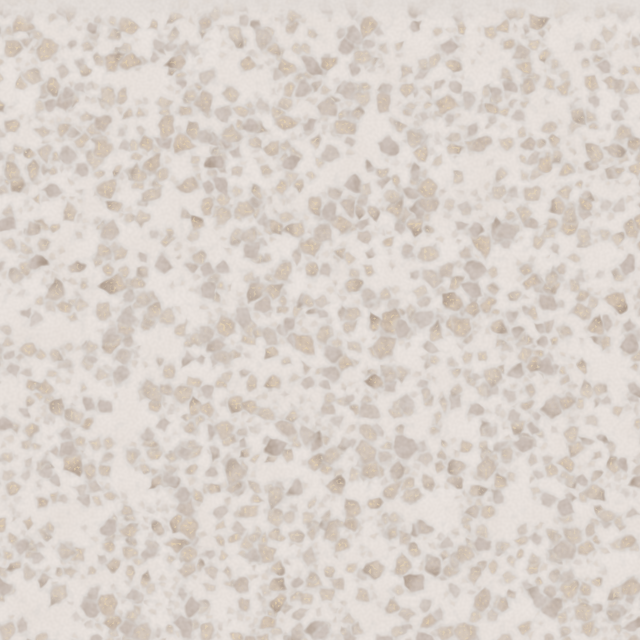
Reproduce this texture procedurally as a WebGL 1 fragment shader.

```glsl
precision highp float;
uniform vec2 u_resolution;

#define EDGE_SOFTNESS 0.0018
#define EDGE_WOBBLE 0.0032
#define CLUMP_SCALE 13.0
#define CLUMP_AMOUNT 0.95
#define FLECK_SCALE 210.0
#define FLECK_STRENGTH 0.65
#define HALO_STRENGTH 0.45
#define BAND_START 0.962
#define CORNER_SHARPNESS 24.0

const float TAU = 6.2831853;
const vec3 PLASTER = vec3(0.908, 0.880, 0.860);
const vec3 HALO = vec3(0.842, 0.828, 0.815);
const vec3 TAUPE = vec3(0.795, 0.748, 0.720);
const vec3 TAN = vec3(0.835, 0.772, 0.708);
const vec3 UMBER = vec3(0.670, 0.600, 0.545);
const vec3 GOLD = vec3(0.905, 0.825, 0.680);

vec2 hash2(vec2 p) {
  vec3 h = fract(p.xyx * vec3(0.1031, 0.1030, 0.0973));
  h += dot(h, h.yzx + 33.33);
  return fract((h.xx + h.yz) * h.zy);
}

float gradientDot(vec2 cell, vec2 offset) {
  float angle = TAU * hash2(cell + 71.0).x;
  return dot(vec2(cos(angle), sin(angle)), offset);
}

float gradientNoise(vec2 p) {
  vec2 i = floor(p), f = fract(p), e = vec2(1.0, 0.0);
  vec2 w = f * f * f * (f * (f * 6.0 - 15.0) + 10.0);
  float low = mix(gradientDot(i, f), gradientDot(i + e, f - e), w.x);
  float high = mix(gradientDot(i + e.yx, f - e.yx), gradientDot(i + 1.0, f - 1.0), w.x);
  return mix(low, high, w.y);
}

// Irregular polygon: smooth maximum of six jittered half planes
float chipDistance(vec2 q, float radius, vec2 id) {
  float sum = 0.0;
  for (int i = 0; i < 6; i++) {
    float side = float(i);
    vec2 h = hash2(id + side * 17.3);
    float angle = (side + 0.9 * h.x) * TAU / 6.0;
    float reach = radius * mix(0.68, 1.25, h.y);
    sum += exp(CORNER_SHARPNESS * (dot(q, vec2(cos(angle), sin(angle))) - reach));
  }
  return log(sum) / CORNER_SHARPNESS;
}

// One scattered layer of chips over the given colour
vec3 addChips(vec3 color, vec2 uv, float cells, float share, float opacity, vec2 texture) {
  vec2 p = uv * cells, home = floor(p);
  float soft = EDGE_SOFTNESS * cells;
  for (int y = -1; y <= 1; y++) {
    for (int x = -1; x <= 1; x++) {
      vec2 cell = home + vec2(float(x), float(y));
      vec2 id = cell + cells * 3.0;
      vec2 place = hash2(id), kind = hash2(id + 211.0), tone = hash2(id + 433.0);
      vec2 center = cell + 0.5 + 0.8 * (place - 0.5);
      float clump = CLUMP_AMOUNT * gradientNoise(center / cells * CLUMP_SCALE);
      if (kind.x > share + clump) continue;

      // Random turn and slight stretch
      float turn = TAU * tone.y;
      vec2 axis = vec2(cos(turn), sin(turn));
      vec2 q = p - center;
      q = vec2(dot(q, axis), dot(q, vec2(-axis.y, axis.x)));
      q *= vec2(0.92, 1.08);
      float radius = mix(0.30, 0.50, kind.y);
      float d = chipDistance(q, radius, id);

      // Grey rim, warm mottled core, one darker side, golden flecks
      float core = smoothstep(0.0, -0.55 * radius, d);
      float warmth = smoothstep(0.1, 0.65, tone.x);
      vec3 stone = mix(TAUPE, TAN, warmth * mix(0.35, 1.0, core));
      float shade = smoothstep(-0.3, 0.9, q.x / radius) * smoothstep(0.35, 1.0, place.x);
      stone = mix(stone, UMBER, clamp(0.75 * shade + 0.10 + 0.35 * texture.y, 0.0, 1.0));
      stone = mix(stone, GOLD, FLECK_STRENGTH * texture.x * core * warmth);

      float halo = smoothstep(3.8 * soft, 0.0, d) * HALO_STRENGTH;
      float body = smoothstep(soft, -1.8 * soft, d) * mix(0.6, 1.0, place.y);
      color = mix(color, HALO, halo * opacity);
      color = mix(color, stone, body * opacity);
    }
  }
  return color;
}

void main() {
  vec2 uv = gl_FragCoord.xy / u_resolution.y;
  float cloud = gradientNoise(uv * 14.0) + 0.5 * gradientNoise(uv * 37.0 + 9.0);
  float grain = gradientNoise(uv * 190.0 + 31.0);
  float flecks = smoothstep(0.05, 0.40, gradientNoise(uv * FLECK_SCALE));
  float mottle = gradientNoise(uv * 62.0 + 5.0) + 0.7 * gradientNoise(uv * 150.0 + 13.0);
  vec2 stoneTexture = vec2(flecks, mottle);

  // Pale mottled ground
  vec3 color = PLASTER + cloud * vec3(0.012, 0.015, 0.018);
  color = mix(color, HALO, 0.35 * smoothstep(0.15, 0.55, gradientNoise(uv * 58.0)));

  // Faint buried crumbs first, then medium and large chips
  vec2 wobble = vec2(gradientNoise(uv * 85.0), gradientNoise(uv * 85.0 + 47.0));
  vec2 chipUv = uv + EDGE_WOBBLE * wobble;
  color = addChips(color, chipUv, 78.0, 0.30, 0.42, vec2(0.0, mottle));
  color = addChips(color, chipUv + 0.37, 45.0, 0.42, 0.85, stoneTexture);
  color = addChips(color, chipUv, 32.0, 0.46, 1.0, stoneTexture);

  // Thin veil along the top edge
  float veil = smoothstep(BAND_START, BAND_START + 0.03, uv.y + 0.014 * cloud);
  color = mix(color, mix(PLASTER, HALO, 0.35), 0.85 * veil);

  color += 0.020 * grain;
  gl_FragColor = vec4(color, 1.0);
}
```
